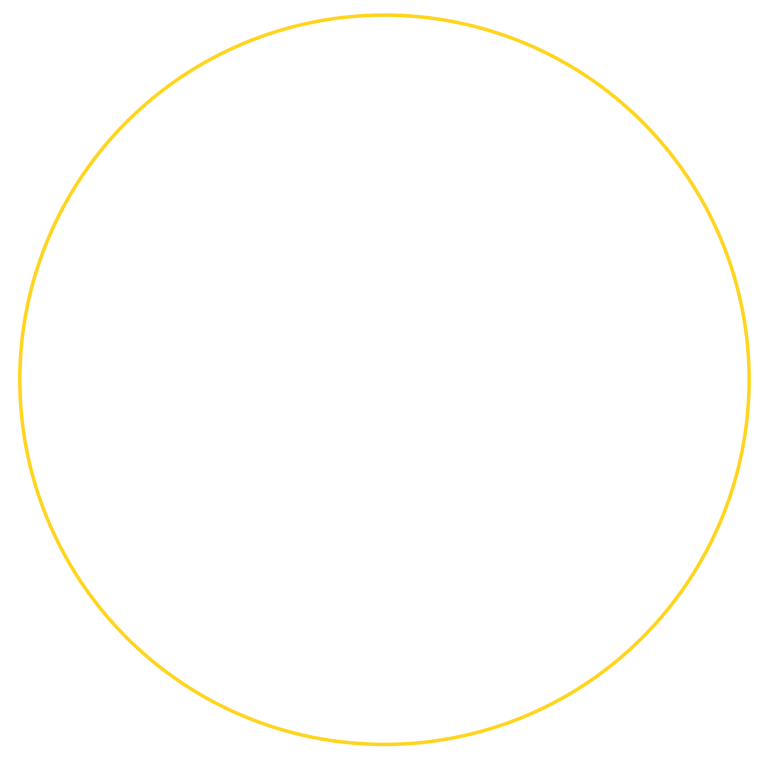
A Shadertoy shader for this background:

```glsl
// A thin golden ring centred on a plain white background.

const vec3 BACKGROUND = vec3(1.0);
const vec3 RING_COLOR = vec3(1.0, 0.83, 0.11);
const vec2 RING_CENTER = vec2(0.5006, 0.5003); // fraction of the canvas
const float RING_RADIUS = 0.4798;              // in canvas heights
const float RING_WIDTH = 0.0046;               // in canvas heights

// Unsigned distance to a circle outline
float circleOutline(vec2 p, float radius) {
    return abs(length(p) - radius);
}

void mainImage(out vec4 fragColor, in vec2 fragCoord) {
    // Centred coordinates, one unit per canvas height
    vec2 p = (fragCoord - RING_CENTER * iResolution.xy) / iResolution.y;
    float pixel = 1.0 / iResolution.y;

    // Antialiased stroke
    float edge = circleOutline(p, RING_RADIUS) - 0.5 * RING_WIDTH;
    float ring = 1.0 - smoothstep(-0.75 * pixel, 0.75 * pixel, edge);

    fragColor = vec4(mix(BACKGROUND, RING_COLOR, ring), 1.0);
}
```
